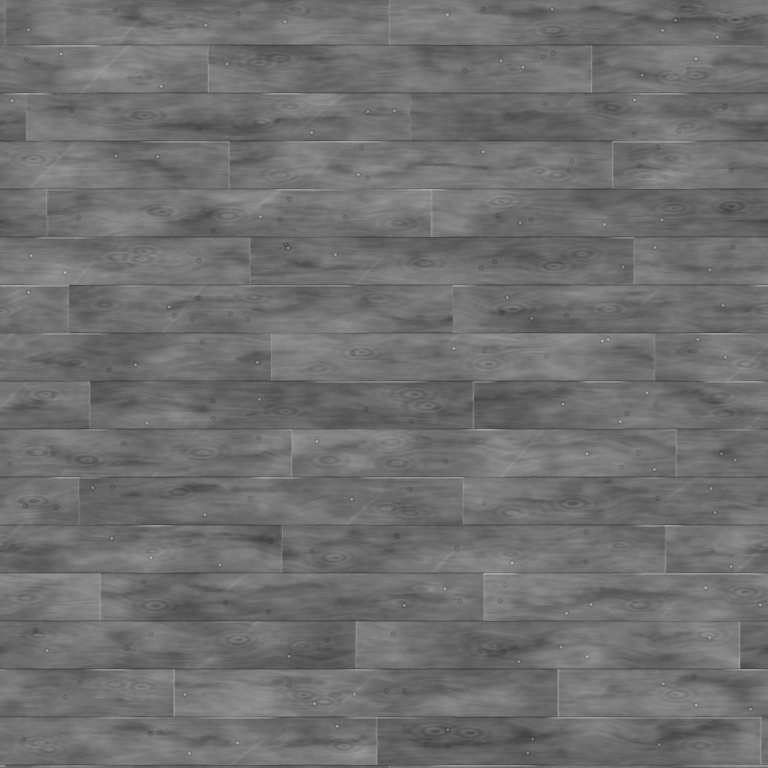
Write a three.js fragment shader that draws this texture.

```glsl
// Worn grey wood floor: sixteen rows of long staggered planks, two per row.
#define ROWS 16.0
#define PLANKS_PER_ROW 2.0
#define ROW_SHIFT 0.06
#define BASE_GREY 0.447
#define PLANK_CONTRAST 0.050
#define CLOUD_CONTRAST 0.27
#define MOTTLE_CONTRAST 0.13
#define GRAIN_CONTRAST 0.10
#define SEAM_WIDTH 0.020
#define SEAM_DARK 0.075
#define SEAM_LIGHT 0.15

varying vec2 vUv;

float hash(vec2 p) {
  vec3 q = fract(vec3(p.xyx) * 0.1031);
  q += dot(q, q.yzx + 33.33);
  return fract((q.x + q.y) * q.z);
}

float noise(vec2 p) {
  vec2 i = floor(p), f = fract(p);
  f = f * f * (3.0 - 2.0 * f);
  return mix(mix(hash(i), hash(i + vec2(1.0, 0.0)), f.x),
             mix(hash(i + vec2(0.0, 1.0)), hash(i + vec2(1.0)), f.x), f.y);
}

float fbm(vec2 p) {
  float sum = 0.0, amp = 0.5;
  for (int i = 0; i < 5; i++) {
    sum += amp * noise(p);
    p = p * 2.03 + vec2(17.3, 9.1);
    amp *= 0.5;
  }
  return sum;
}

// Start of the first plank in a row: half-plank bond with a slow drift.
float rowOffset(float row) {
  return 0.007 + 0.0137 * row + 0.25 * mod(row, 2.0)
       - 0.041 * step(9.5, row) + 0.069 * step(12.5, row);
}

// Oval growth rings around a few knots.
float knots(vec2 q, vec2 id, float warp) {
  float shade = 0.0;
  for (int i = 0; i < 3; i++) {
    vec2 key = id + float(i) * 7.7;
    vec2 centre = vec2(0.6 + 6.8 * hash(key + 3.1), 0.25 + 0.5 * hash(key + 5.9));
    float d = length((q - centre) * vec2(0.55, 1.5)) + 0.16 * (warp - 0.48);
    shade += exp(-6.5 * max(d, 0.0)) * (0.05 * sin(d * 52.0) - 0.015);
  }
  return shade;
}

// Small dark nail marks, some with a pale chip inside.
float nailMarks(vec2 q, vec2 id) {
  float shade = 0.0;
  for (int i = 0; i < 6; i++) {
    vec2 key = id + float(i) * 4.3;
    vec2 centre = vec2(0.2 + 7.6 * hash(key + 11.0), 0.12 + 0.76 * hash(key + 23.0));
    float d = length(q - centre);
    float pale = step(0.5, hash(key + 31.0));
    shade -= 0.10 * (1.0 - smoothstep(0.025, 0.075, d));
    shade += (0.08 + 0.20 * pale) * (1.0 - smoothstep(0.012, 0.048, d));
  }
  return shade;
}

// Faint slanted scuff across the board.
float scuff(vec2 q, vec2 id, float wear) {
  vec2 r = q - vec2(1.5 + 5.0 * hash(id + 41.0), 0.5);
  float line = abs(r.y + r.x * (0.7 + 0.5 * hash(id + 43.0)) + 0.2 * (wear - 0.48));
  return 0.035 * (1.0 - smoothstep(0.015, 0.07, line)) * smoothstep(0.38, 0.60, wear);
}

void main() {
  // Plank layout; q is measured in plank heights from the plank corner.
  float down = (1.0 - vUv.y) * ROWS + ROW_SHIFT;
  float row = mod(floor(down), ROWS);
  float along = (vUv.x - rowOffset(row)) * PLANKS_PER_ROW;
  vec2 id = vec2(mod(floor(along), PLANKS_PER_ROW), row);
  float aspect = ROWS / PLANKS_PER_ROW;
  vec2 q = vec2(fract(along) * aspect, fract(down));
  vec2 seed = floor(vec2(hash(id + 1.7), hash(id + 8.3)) * 90.0) + id * 13.0;
  float tone = hash(id + 19.0) - 0.5;

  // Broad stains, mottling and fine lengthwise grain.
  float cloud = fbm(q * vec2(0.65, 1.2) + seed) - 0.48;
  float mottle = fbm(q * vec2(2.6, 5.0) + seed + 31.0) - 0.48;
  float warp = noise(q * vec2(1.1, 2.0) + seed);
  float grain = fbm(vec2(q.x * 1.6, q.y * 18.0 + warp * 5.0) + seed) - 0.48;
  float grey = BASE_GREY + PLANK_CONTRAST * tone + CLOUD_CONTRAST * cloud
             + MOTTLE_CONTRAST * mottle + GRAIN_CONTRAST * grain;

  // Ragged dark streaks along the board and cloudy wear at its edges.
  float path = q.y - 0.2 - 0.6 * noise(vec2(q.x * 0.7, 2.0) + seed) - 0.25 * mottle;
  float ragged = smoothstep(0.42, 0.62, fbm(q * vec2(0.9, 4.0) + seed + 57.0));
  grey -= 0.075 * exp(-90.0 * path * path) * ragged;
  float edge = min(q.y, 1.0 - q.y);
  grey -= 0.045 * (1.0 - smoothstep(0.0, 0.22, edge)) * smoothstep(-0.02, 0.14, mottle);

  grey += knots(q, id, warp) + nailMarks(q, id) + scuff(q, id, cloud + 0.48);

  // Dark long seams with pale chipped stretches, and thin pale end joints.
  float seam = 1.0 - smoothstep(SEAM_WIDTH * 0.5, SEAM_WIDTH * 1.5, edge);
  float chip = smoothstep(0.60, 0.85, noise(vec2(q.x * 0.75, 5.0) + seed));
  float topLip = 1.0 - smoothstep(SEAM_WIDTH, SEAM_WIDTH * 2.2, q.y);
  float joint = 1.0 - smoothstep(SEAM_WIDTH * 0.5, SEAM_WIDTH * 1.7, min(q.x, aspect - q.x));
  grey += SEAM_LIGHT * chip * topLip - SEAM_DARK * seam * (1.0 - chip);
  grey += joint * (0.02 + 0.07 * hash(id + 61.0));

  gl_FragColor = vec4(vec3(clamp(grey, 0.27, 0.78)), 1.0);
}
```
